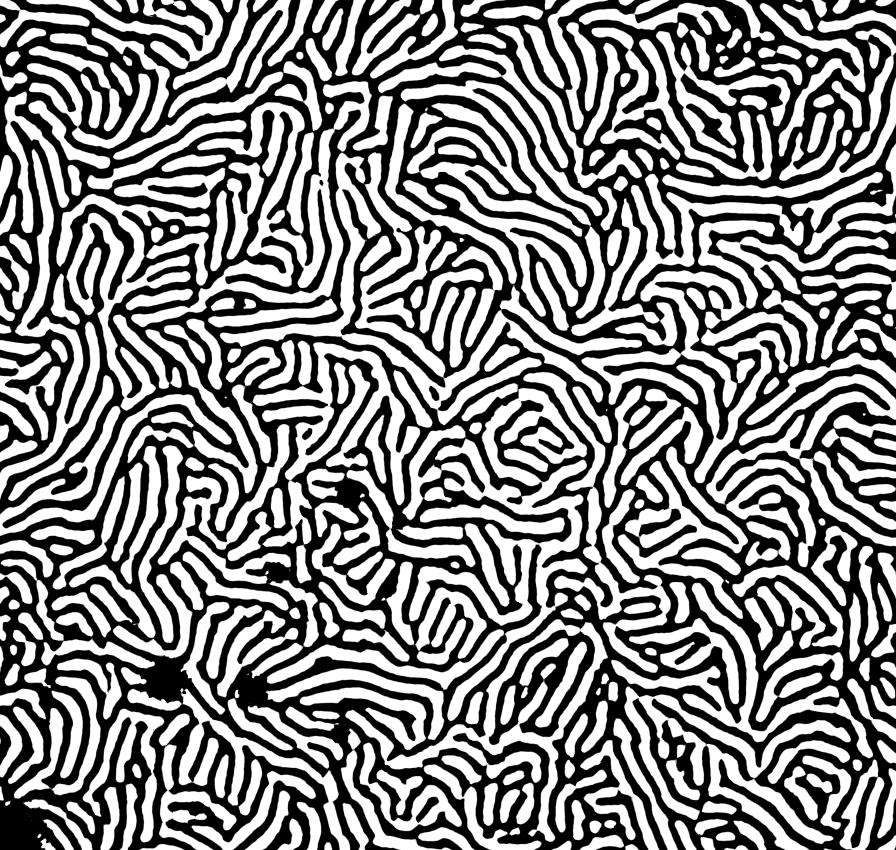
Give the GLSL for this pattern, as a Shadertoy shader.

```glsl
// Black and white labyrinth of winding stripes with a few dark blots.

const float STRIPES = 50.0;       // stripe periods across the canvas width
const float CELL = 1.1;           // wavelet spacing in periods
const float TURN_LENGTH = 2.1;    // cells over which the stripes change direction
const float SWIRL = 1.3;          // curl of the stripe directions
const float JITTER = 0.3;         // scatter of the wavelets inside their cells
const float REACH = 1.35;         // wavelet radius in cells
const float WHITE_GAIN = 0.5;     // widens white where the stripes are regular
const float JOINT_INK = 0.12;     // fills the joints between stripes with black
const float EDGE_DARKENING = 0.45;
const float DRIFT = 0.15;         // slow change of the stripe width
const float ROUGHNESS = 0.2;      // raggedness of the stripe edges
const float ROUGH_SCALE = 4.3;    // ragged bumps per cell
const float BLOT_RADIUS = 0.034;  // largest blot, in canvas widths
const int BLOTS = 9;
const float EDGE_PIXELS = 0.82;   // half width of the smoothed edge
const vec3 INK = vec3(0.0);
const vec3 PAPER = vec3(1.0);
const float WAVE = 6.2831853 * CELL; // phase per cell
const int GRID = 5;               // wavelets per side around each point

vec2 hash2(vec2 c) {
    vec3 q = fract(c.xyx * vec3(0.1031, 0.1030, 0.0973));
    q += dot(q, q.yzx + 33.33);
    return fract((q.xx + q.yz) * q.zy);
}

float cornerSlope(vec2 cell, vec2 corner, vec2 f) {
    return dot(hash2(cell + corner) * 2.0 - 1.0, f - corner);
}

float gradientNoise(vec2 p) {
    vec2 cell = floor(p), f = fract(p);
    vec2 u = f * f * (3.0 - 2.0 * f);
    vec2 e = vec2(0.0, 1.0);
    return mix(mix(cornerSlope(cell, e.xx, f), cornerSlope(cell, e.yx, f), u.x),
               mix(cornerSlope(cell, e.xy, f), cornerSlope(cell, e.yy, f), u.x), u.y);
}

// Random vector of a corner that turns and grows with the offset from it.
vec2 cornerSwirl(vec2 cell, vec2 corner, vec2 f) {
    vec2 v = hash2(cell + corner) - 0.5;
    vec2 d = (f - corner) * SWIRL;
    return v + vec2(v.y * d.x + v.x * d.y, v.y * d.y - v.x * d.x);
}

// Headless direction across the stripes; halving the angle allows loops and forks.
vec2 stripeNormal(vec2 p) {
    p = mat2(0.8, 0.6, -0.6, 0.8) * p / TURN_LENGTH + 59.37;
    vec2 cell = floor(p), f = fract(p);
    vec2 u = f * f * (3.0 - 2.0 * f);
    vec2 e = vec2(0.0, 1.0);
    vec2 q = mix(mix(cornerSwirl(cell, e.xx, f), cornerSwirl(cell, e.yx, f), u.x),
                 mix(cornerSwirl(cell, e.xy, f), cornerSwirl(cell, e.yy, f), u.x), u.y);
    float c = clamp(q.x / (length(q) + 1e-5), -1.0, 1.0);
    return sqrt(0.5 + 0.5 * vec2(c, -c)) * vec2(1.0, q.y < 0.0 ? -1.0 : 1.0);
}

// Multiplies the phase vector by a rotation of the given angle.
vec2 advance(vec2 phase, float angle) {
    float c = cos(angle), s = sin(angle);
    return vec2(phase.x * c - phase.y * s, phase.x * s + phase.y * c);
}

// Sum of wavelets whose phases are aligned with those of their neighbours.
float labyrinth(vec2 p) {
    vec4 wavelet[GRID * GRID]; // centre, normal
    vec2 phase[GRID * GRID];   // unit phase vector
    vec2 base = floor(p + 0.5) - 2.0;
    for (int i = 0; i < GRID * GRID; i++) {
        vec2 cell = base + vec2(i % GRID, i / GRID);
        vec2 random = hash2(cell + 131.0) - 0.5;
        vec2 centre = cell + JITTER * random.yx;
        wavelet[i] = vec4(centre, stripeNormal(centre));
        phase[i] = normalize(fract(random * 17.0) - 0.5 + 1e-4);
    }

    vec2 normal = stripeNormal(p), sum = vec2(0.0);
    float weights = 0.0;
    for (int k = 0; k < 9; k++) {
        int i = (k / 3 + 1) * GRID + k % 3 + 1;
        vec4 own = wavelet[i];

        // Align with the eight neighbours.
        vec2 total = vec2(1e-5, 0.0);
        for (int n = 0; n < 9; n++) {
            int j = i + (n / 3 - 1) * GRID + n % 3 - 1;
            vec2 d = own.xy - wavelet[j].xy;
            float agreement = dot(own.zw, wavelet[j].zw);
            float dd = dot(d, d);
            vec2 z = advance(phase[j], WAVE * dot(wavelet[j].zw, d));
            total += z * vec2(abs(agreement), agreement) / (1.0 + dd * dd);
        }

        // Add the windowed wave.
        vec2 d = p - own.xy;
        float w = max(0.0, 1.0 - dot(d, d) / (REACH * REACH));
        w *= w;
        vec2 wave = advance(normalize(total), WAVE * dot(own.zw, d));
        sum += w * wave * vec2(1.0, dot(own.zw, normal));
        weights += w;
    }
    return (sum.x + WHITE_GAIN * length(sum)) / weights - JOINT_INK;
}

// Ink flooding: large blots gather at the lower left, small ones spread out.
float blots(vec2 uv, float ragged) {
    float flood = 0.0;
    for (int i = 0; i < BLOTS; i++) {
        float k = float(i);
        vec2 centre = hash2(vec2(k, 53.0)) * mix(0.12, 1.0, k / float(BLOTS - 1));
        float radius = BLOT_RADIUS / (1.0 + 0.5 * k);
        float d = length(uv - centre) / radius + 0.5 * ragged;
        flood += 2.0 * (1.0 - smoothstep(0.6, 1.3, d));
    }
    return flood;
}

void mainImage(out vec4 fragColor, in vec2 fragCoord) {
    vec2 uv = fragCoord / iResolution.x;
    vec2 p = uv * STRIPES / CELL;
    float ragged = gradientNoise(p * ROUGH_SCALE);
    vec2 fromCentre = uv - 0.5 * iResolution.xy / iResolution.x;

    float level = labyrinth(p) + ROUGHNESS * ragged + DRIFT * gradientNoise(uv * 7.0);
    level -= EDGE_DARKENING * dot(fromCentre, fromCentre) + blots(uv, ragged);

    float edge = EDGE_PIXELS * max(length(vec2(dFdx(level), dFdy(level))), 1e-3);
    fragColor = vec4(mix(INK, PAPER, smoothstep(-edge, edge, level)), 1.0);
}
```
